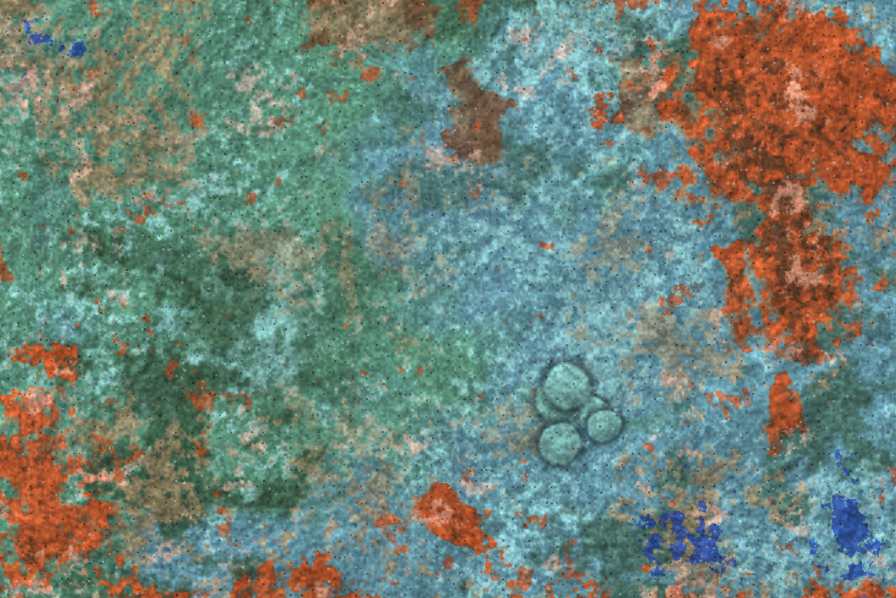
Give the GLSL for this texture, as a Shadertoy shader.

```glsl
const vec3 TEAL = vec3(0.35, 0.56, 0.47);
const vec3 BLUE = vec3(0.38, 0.57, 0.63);
const vec3 PALE = vec3(0.52, 0.73, 0.74);
const vec3 MOSS = vec3(0.22, 0.34, 0.25);
const vec3 BROWN = vec3(0.56, 0.46, 0.34);
const vec3 RUST = vec3(0.69, 0.31, 0.16);
const vec3 DARK_RUST = vec3(0.42, 0.25, 0.16);
const vec3 PINK = vec3(0.78, 0.62, 0.56);
const vec3 AZURITE = vec3(0.14, 0.27, 0.62);

float hash(vec2 p) {
    return fract(sin(dot(p, vec2(127.1, 311.7))) * 43758.5);
}

float noise(vec2 p) {
    vec2 i = floor(p), f = fract(p);
    f = f * f * (3.0 - 2.0 * f);
    float low = mix(hash(i), hash(i + vec2(1, 0)), f.x);
    float high = mix(hash(i + vec2(0, 1)), hash(i + vec2(1, 1)), f.x);
    return mix(low, high, f.y);
}

float fbm(vec2 p, int octaves) {
    float sum = 0.0, amp = 0.5, total = 0.0;
    for (int i = 0; i < octaves; i++) {
        sum += amp * noise(p);
        total += amp;
        amp *= 0.6;
        p = mat2(1.6, 1.2, -1.2, 1.6) * p + 17.3;
    }
    return sum / total;
}

// 1 at the centre, 0 on the rim, negative outside
float blob(vec2 p, vec2 centre, vec2 radius) {
    return max(1.0 - length((p - centre) / radius), -1.2);
}

// Region whose edge is eaten away by noise
float stain(float region, float breakup, float raggedness, float softness) {
    return smoothstep(-softness, softness, region + (breakup - 0.5) * raggedness);
}

// Rounded crystals scattered one per cell
float speckle(vec2 p, float cells, float density) {
    vec2 q = p * cells, id = floor(q);
    vec2 centre = 0.35 + 0.3 * vec2(hash(id + 3.1), hash(id + 8.7));
    float radius = mix(0.2, 0.35, hash(id + 5.3));
    float disc = 1.0 - smoothstep(radius * 0.4, radius, length(fract(q) - centre));
    return disc * step(1.0 - density, hash(id));
}

// Domes of a botryoidal cluster: x = cover, y = light from above, z = dark rim
vec3 cluster(vec2 p, vec2 centre, float size) {
    vec3 result = vec3(0);
    for (int i = 0; i < 5; i++) {
        float k = float(i), angle = k * 1.9 + 0.4;
        vec2 at = centre + size * vec2(cos(angle), sin(angle)) * (0.8 + 0.15 * k);
        float radius = size * mix(0.6, 0.95, hash(vec2(k, 4.0)));
        vec2 d = (p - at) / radius;
        float r = length(d);
        float cover = 1.0 - smoothstep(0.85, 1.05, r);
        result.z = max(result.z * (1.0 - cover), smoothstep(1.45, 1.0, r) * (1.0 - cover));
        result.xy = mix(result.xy, vec2(1.0, dot(d, vec2(-0.3, 0.8))), cover);
    }
    return result;
}

float relief(vec2 p) {
    return fbm(p * 8.0 + 0.8 * noise(p * 5.0), 6);
}

void mainImage(out vec4 fragColor, in vec2 fragCoord) {
    vec2 p = fragCoord / iResolution.y;
    vec2 warp = vec2(fbm(p * 6.0, 5), fbm(p * 6.0 + 31.0, 5)) - 0.5;
    vec2 q = p + 0.16 * warp;
    float coarse = fbm(p * 7.0 + 5.0, 6);
    float medium = fbm(p * 17.0 + 23.0, 5);
    float fine = fbm(p * 75.0, 3);
    float calm = smoothstep(-0.1, 0.5, blob(q, vec2(0.74, 0.52), vec2(0.55, 0.45)));

    // Green-to-blue patina with pale bloom
    float blueness = fbm(q * 3.0 + 9.0, 6) + 0.36 * (p.x - 0.57) - 0.2 * (p.y - 0.5);
    vec3 color = mix(TEAL, BLUE, smoothstep(0.38, 0.62, blueness));
    float bloom = fbm(q * 5.0 + 61.0, 6) + 0.4 * max(blob(p, vec2(0.89, 0.93), vec2(0.14)), 0.0);
    color = mix(color, PALE, 0.7 * smoothstep(0.51, 0.64, 0.55 * bloom + 0.45 * fine));

    // Dark moss and ochre mottling
    float moss = blob(q, vec2(0.31, 0.29), vec2(0.17, 0.24));
    color = mix(color, MOSS, 0.8 * stain(moss - 0.1, medium, 3.0, 0.3));
    color = mix(color, MOSS, mix(0.6, 0.4, calm) * smoothstep(0.45, 0.35, coarse));
    float ochre = fbm(q * 7.0 + 83.0, 6) * 0.65 + fine * 0.35;
    color = mix(color, BROWN, mix(0.75, 0.5, calm) * smoothstep(0.54, 0.63, ochre));

    // Rust fields with brown margins
    float rust = blob(q, vec2(1.31, 0.83), vec2(0.23, 0.17));
    rust = max(rust, blob(q, vec2(1.34, 0.58), vec2(0.09, 0.17)));
    rust = max(rust, blob(q, vec2(1.23, 0.51), vec2(0.04, 0.07)));
    rust = max(rust, blob(q, vec2(1.29, 0.30), vec2(0.03, 0.09)));
    rust = max(rust, blob(q, vec2(0.06, 0.19), vec2(0.13, 0.26)) - 0.35);
    rust = max(rust, blob(q, vec2(0.76, 0.13), vec2(0.06, 0.04)) - 0.1);
    rust = max(rust, -0.1 - p.y * 5.0);
    float brown = max(blob(q, vec2(0.80, 0.81), vec2(0.06, 0.08)), blob(q, vec2(0.61, 0.96), vec2(0.11, 0.06)));
    brown = max(brown, blob(q, vec2(1.06, 0.85), vec2(0.05, 0.09)));
    brown = max(brown, rust + 0.05);
    float breakup = 0.35 * coarse + 0.4 * medium + 0.25 * fine;
    vec3 crustColor = mix(BROWN, DARK_RUST, smoothstep(0.4, 0.65, medium));
    color = mix(color, crustColor, 0.75 * stain(brown, breakup, 3.0, 0.12));
    vec3 ore = mix(DARK_RUST, RUST, smoothstep(0.36, 0.54, 0.5 * coarse + 0.5 * fine));
    color = mix(color, ore, 0.9 * stain(rust - 0.05, breakup, 3.6, 0.1));

    // Pink crusts, rust flecks and azurite
    float crust = fbm(p * 15.0 + 71.0, 6) + 0.06 * max(moss, 0.0) - 0.05 * calm;
    color = mix(color, PINK, 0.6 * smoothstep(0.61, 0.68, crust) * smoothstep(0.35, 0.6, fine));
    float fleck = fbm(p * 24.0 + 47.0, 5) + 0.1 * max(moss, 0.0) - 0.06 * calm;
    color = mix(color, RUST, 0.7 * smoothstep(0.68, 0.74, fleck));
    float azurite = max(blob(p, vec2(1.15, 0.11), vec2(0.09)), blob(p, vec2(1.42, 0.10), vec2(0.06, 0.11)));
    azurite = max(azurite, blob(p, vec2(0.08, 0.93), vec2(0.09, 0.04)));
    color = mix(color, AZURITE, 0.8 * stain(azurite - 0.75, fbm(p * 45.0, 4), 4.0, 0.2));

    // Raised pale domes
    vec3 domes = cluster(p + 0.03 * warp, vec2(0.96, 0.30), 0.042);
    color = mix(color, mix(TEAL, PALE, 0.6) * (1.0 + 0.35 * domes.y), 0.8 * domes.x);
    color *= 1.0 - 0.4 * domes.z;

    // Side light and granular surface
    float slope = relief(p) - relief(p + vec2(-0.004, 0.006));
    color *= clamp(1.0 + mix(2.8, 1.8, calm) * slope, 0.55, 1.5);
    color *= 0.78 + 0.44 * fine;
    color *= 0.85 + 0.30 * noise(p * 210.0);
    color = mix(color, vec3(0.74, 0.82, 0.83), 0.4 * speckle(p, 90.0, 0.07));
    color *= 1.0 - 0.35 * speckle(p + 4.0, 110.0, 0.12);
    fragColor = vec4(clamp(color, 0.0, 1.0), 1.0);
}
```
